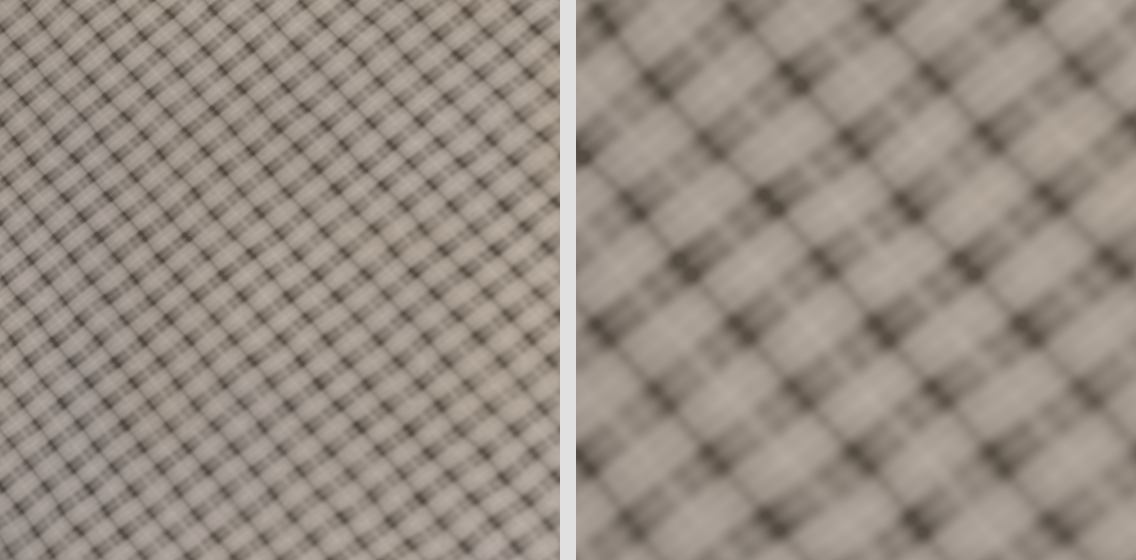
Left: the whole. Right: its middle third, enlarged.
Give the GLSL for this texture, as a Shadertoy shader.

```glsl
// Soft woven plaid seen at a slant: thin dark threads run down to the right,
// crossed by broader broken bands, with dark knots where the two meet.
// A skewed lattice with slight perspective carries soft periodic stripes.

#define ALONG vec2(0.0341, -0.0376)     // one repeat along a dark thread
#define ACROSS vec2(0.0499, 0.0391)     // one repeat from thread to thread
#define KNOT vec2(0.4983, 0.5842)       // position of one knot
#define TILT vec2(0.12, -0.06)          // perspective: larger to lower right
#define THREAD_WIDTH 0.06
#define KNOT_WIDTH 0.20
#define BAND_WIDTH 0.22
#define WOBBLE 0.12
#define WEAR 0.55
#define LIGHT_CLOTH vec3(0.655, 0.614, 0.578)
#define DARK_CLOTH vec3(0.365, 0.330, 0.295)

const float TAU = 6.2831853;

float hash(vec2 p) {
    return fract(sin(dot(p, vec2(127.1, 311.7))) * 43758.5453);
}

float noise(vec2 p) {
    vec2 i = floor(p), f = fract(p);
    f = f * f * (3.0 - 2.0 * f);
    float low = mix(hash(i), hash(i + vec2(1, 0)), f.x);
    float high = mix(hash(i + vec2(0, 1)), hash(i + vec2(1, 1)), f.x);
    return mix(low, high, f.y);
}

// Signed distance to the nearest repeat of a center.
float nearest(float x, float center) {
    return x - center - floor(x - center + 0.5);
}

// Gaussian stripe repeating once per unit; blur widens and weakens it.
float stripe(float x, float center, float width, float blur) {
    float d = nearest(x, center);
    float w = sqrt(width * width + blur * blur);
    return width / w * exp(-d * d / (w * w));
}

// Flat stripe with soft edges, repeating once per unit.
float slab(float x, float center, float halfWidth, float blur) {
    float edge = 0.06 + blur;
    return 1.0 - smoothstep(halfWidth - edge, halfWidth + edge, abs(nearest(x, center)));
}

// Lattice coordinates: x counts along the threads, y counts across them.
vec2 lattice(vec2 p) {
    vec2 fromCenter = p - 0.5;
    vec2 q = fromCenter / (1.0 + dot(TILT, fromCenter)) - (KNOT - 0.5);
    return inverse(mat2(ALONG, ACROSS)) * q;
}

// Amount of dark yarn at a lattice position.
float weave(vec2 c, float blur) {
    float thread = stripe(c.y, 0.0, THREAD_WIDTH, blur);
    float column = slab(c.y, 0.03, KNOT_WIDTH, blur);
    float band = slab(c.x, 0.0, BAND_WIDTH, blur);
    band *= 1.0 - 0.30 * stripe(c.x, 0.0, 0.05, blur);

    // Pale yarns break the band into patches between the knots
    float patches = 0.5 + 0.5 * cos(3.0 * TAU * c.y);
    patches *= exp(-50.0 * blur * blur);
    float wear = 1.0 + WEAR * (noise(c * 1.5 + 40.0) - 0.5);
    float dark = 0.34 * thread + 0.11 * column;
    dark += band * wear * (0.25 + 0.20 * patches + 0.27 * column);

    // Fine pale cross inside each light check
    float cross = stripe(c.x, 0.5, 0.06, blur) + stripe(c.y, 0.5, 0.06, blur);
    return dark - 0.09 * cross;
}

void mainImage(out vec4 fragColor, in vec2 fragCoord) {
    vec2 p = fragCoord / iResolution.xy;
    vec2 c = lattice(p);

    // Uneven yarns
    c += WOBBLE * (vec2(noise(c * 0.9), noise(c * 0.9 + 17.0)) - 0.5);

    // Focus softens towards the lower right
    float blur = mix(0.02, 0.07, smoothstep(-0.7, 0.8, p.x - p.y));
    vec3 color = mix(LIGHT_CLOTH, DARK_CLOTH, clamp(weave(c, blur), -0.2, 1.1));

    // Broad light falloff, warm and cool blotches, faint grain
    float blotch = noise(p * 7.0 + 3.0) - 0.5;
    float tint = blotch + 0.5 * (p.x + p.y - 1.0);
    color *= 1.0 + 0.06 * (p.x - 0.5) + 0.06 * (noise(p * 4.0 + 9.0) - 0.5);
    color += 0.016 * tint * vec3(0.6, 0.1, -1.0);
    color += 0.030 * (noise(p * 110.0) - 0.5);

    fragColor = vec4(clamp(color, 0.0, 1.0), 1.0);
}
```
